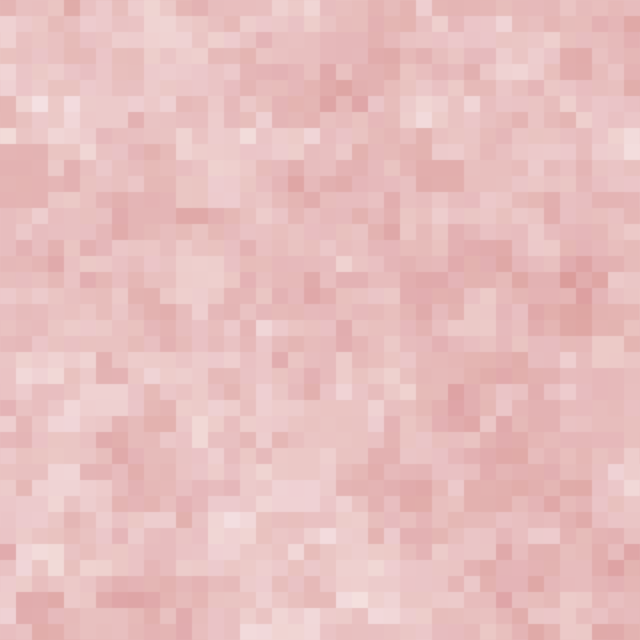
Give the GLSL for this texture, as a three.js fragment shader.

```glsl
// Mosaic of soft pink square tiles on a regular grid. Each tile takes one flat
// tone from broad and fine value noise plus its own random grain; some
// neighbouring tiles merge into larger flat patches with ragged outlines.
#define TILES 40.0        // tiles across the canvas
#define EDGE 0.06         // half width of a tile edge, in tiles
#define BROAD_SIZE 6.5    // size of the broad clouds, in tiles
#define FINE_SIZE 2.4     // size of the fine clouds, in tiles
#define BROAD_GAIN 2.5
#define FINE_GAIN 2.6
#define GRAIN_GAIN 1.5
#define CONTRAST 0.045    // spread of the tones
#define HUE_JITTER 0.012  // drift between peach and cool pink
#define MID_PINK vec3(0.91, 0.75, 0.75)
#define TONE_SLOPE vec3(0.37, 1.0, 1.0)

varying vec2 vUv;

float hash(vec2 p, float seed) {
  vec3 q = fract(vec3(p.xyx + seed * 17.3) * vec3(0.1031, 0.1030, 0.0973));
  q += dot(q, q.yzx + 33.33);
  return fract((q.x + q.y) * q.z);
}

float valueNoise(vec2 p, float seed) {
  vec2 i = floor(p);
  vec2 f = fract(p);
  f = f * f * (3.0 - 2.0 * f);
  float low = mix(hash(i, seed), hash(i + vec2(1.0, 0.0), seed), f.x);
  float high = mix(hash(i + vec2(0.0, 1.0), seed), hash(i + 1.0, seed), f.x);
  return mix(low, high, f.y);
}

// Replace a tile by the centre of its block when that block is chosen to merge.
vec2 mergeTile(vec2 tile, vec2 current, vec2 size, float chance, float seed) {
  vec2 block = floor((tile + seed) / size);
  vec2 centre = (block + 0.5) * size - seed - 0.5;
  return hash(block, seed) < chance ? centre : current;
}

// Small merges come first so that larger patches cover them.
vec2 patchCentre(vec2 tile) {
  vec2 centre = tile;
  centre = mergeTile(tile, centre, vec2(2.0, 1.0), 0.16, 1.0);
  centre = mergeTile(tile, centre, vec2(1.0, 2.0), 0.16, 2.0);
  centre = mergeTile(tile, centre, vec2(2.0, 2.0), 0.10, 3.0);
  centre = mergeTile(tile, centre, vec2(3.0, 2.0), 0.06, 4.0);
  vec2 large = mergeTile(tile, centre, vec2(4.0, 4.0), 0.07, 5.0);
  return hash(tile, 6.0) < 0.18 ? centre : large;
}

vec3 tileColour(vec2 tile) {
  vec2 centre = patchCentre(tile);
  float broad = valueNoise(centre / BROAD_SIZE + 3.7, 7.0) - 0.5;
  float fine = valueNoise(centre / FINE_SIZE + 9.2, 8.0) - 0.5;
  float grain = hash(centre, 9.0) + hash(centre, 10.0) - 1.0;
  float tone = broad * BROAD_GAIN + fine * FINE_GAIN + grain * GRAIN_GAIN;
  // A faint tremor keeps the merged patches from being perfectly even.
  tone += (hash(tile, 11.0) - 0.5) * 0.25;
  tone = clamp(tone, -4.0, 2.9);
  float hue = (hash(centre, 12.0) - 0.5) * 2.0 * HUE_JITTER;
  return MID_PINK + TONE_SLOPE * tone * CONTRAST + vec3(0.0, -0.3, 0.7) * hue;
}

void main() {
  // Blend the four nearest tiles across narrow soft edges.
  vec2 p = vUv * TILES - 0.5;
  vec2 tile = floor(p);
  vec2 blend = smoothstep(0.5 - EDGE, 0.5 + EDGE, fract(p));
  vec3 lower = mix(tileColour(tile), tileColour(tile + vec2(1.0, 0.0)), blend.x);
  vec3 upper = mix(tileColour(tile + vec2(0.0, 1.0)), tileColour(tile + 1.0), blend.x);
  gl_FragColor = vec4(mix(lower, upper, blend.y), 1.0);
}
```
